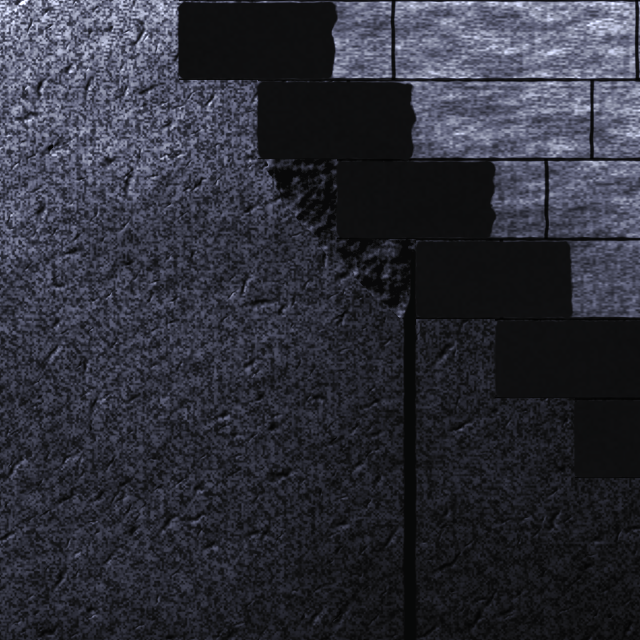
Write a WebGL 1 fragment shader that draws this texture.

```glsl
precision highp float;
// Moonlit plaster wall broken by a descending staircase of dark bricks.
// Box distances cut the bricks, value noise grains the stone, and scattered
// rotated pits with a lit and a shaded lip roughen the plaster.
uniform vec2 u_resolution;

const float ROW = 0.1245;

float hash(vec2 p) {
    return fract(sin(dot(p, vec2(127.1, 311.7))) * 43758.5453);
}

float noise(vec2 p) {
    vec2 i = floor(p), f = fract(p);
    f = f * f * (3.0 - 2.0 * f);
    return mix(mix(hash(i), hash(i + vec2(1.0, 0.0)), f.x),
               mix(hash(i + vec2(0.0, 1.0)), hash(i + vec2(1.0, 1.0)), f.x), f.y);
}

float fbm(vec2 p) {
    float sum = 0.0, amp = 0.5;
    for (int i = 0; i < 4; i++) {
        sum += amp * noise(p);
        p = mat2(1.6, 1.2, -1.2, 1.6) * p + 7.3;
        amp *= 0.5;
    }
    return sum;
}

// Slope of the noise towards the light at the upper left
float relief(vec2 p) {
    return fbm(p) - fbm(p + vec2(-0.25, 0.3));
}

float roundBox(vec2 p, vec2 halfSize, float r) {
    vec2 q = abs(p) - halfSize + r;
    return length(max(q, 0.0)) + min(max(q.x, q.y), 0.0) - r;
}

// Scattered scratches: positive on the lit lip, negative in the shadow
float pits(vec2 p, float density) {
    vec2 cell = floor(p);
    float sum = 0.0;
    for (int j = -1; j <= 1; j++) {
        for (int i = -1; i <= 1; i++) {
            vec2 id = cell + vec2(float(i), float(j));
            vec2 d = p - id - vec2(hash(id), hash(id + 41.3));
            d += 0.12 * (vec2(noise(p * 5.0), noise(p * 5.0 + 19.0)) - 0.5);
            float a = 0.2 + 1.1 * hash(id + 8.7);
            d = mat2(cos(a), -sin(a), sin(a), cos(a)) * d;
            d /= vec2(0.12 + 0.3 * hash(id + 3.1), 0.075);
            float on = step(hash(id + 23.9), density);
            sum -= on * (d.y + 0.15) * exp(-dot(d, d));
        }
    }
    return sum;
}

float plaster(vec2 p) {
    float fall = 1.0 - p.y + 0.35 * p.x;
    float light = 0.035 + 0.53 * exp(-2.25 * fall);
    light += 0.07 * exp(-6.0 * dot(p - vec2(0.0, 0.03), p - vec2(0.0, 0.03)));
    light *= 0.62 + 0.76 * fbm(p * vec2(5.0, 8.0));
    float grain = 0.6 * noise(p * 330.0) + 0.4 * noise(p * 190.0 + 31.0);
    light *= 0.42 + 1.16 * smoothstep(0.12, 0.85, grain);
    light *= 1.0 + 0.9 * relief(p * 38.0);
    float lips = pits(p * 17.0, 0.4) + 0.8 * pits(p * 34.0 + 5.0, 0.3);
    return max(light * (1.0 + 1.6 * lips) + 0.08 * max(lips, 0.0), 0.012);
}

float lightBrick(vec2 p, float row, float f) {
    float light = 0.53 - 0.105 * row + 0.5 * (p.x - 0.8) * (0.3 + 0.2 * row);
    light *= 0.45 + 1.1 * fbm(p * vec2(14.0, 48.0) + row * 9.0);
    light *= 0.62 + 0.76 * noise(p * vec2(210.0, 330.0));
    light *= 1.0 + 1.1 * relief(p * vec2(35.0, 85.0));
    // Lit upper lip, then the staggered upright joints
    float lip = smoothstep(0.01, 0.04, f) * smoothstep(0.1, 0.05, f);
    light += 0.2 * lip * noise(p * vec2(90.0, 20.0));
    float joint = fract((p.x - 0.6146 + 0.0705 * row) / 0.381 + 0.5) - 0.5;
    joint = abs(joint * 0.381 + 0.003 * (noise(p * 60.0) - 0.5));
    return light * mix(0.1, 1.0, smoothstep(0.0012, 0.0045, joint));
}

void main() {
    vec2 p = gl_FragCoord.xy / u_resolution;
    float row = floor((1.0 - p.y) / ROW);
    float f = fract((1.0 - p.y) / ROW);
    float stair = 0.279 + 0.1238 * row;
    float light = plaster(p);

    // Broken rubble under the stair, with a bright crumbling rim
    float t = clamp((0.7526 - p.y) / 0.254, 0.0, 1.0);
    float edge = p.x - 0.412 - 0.222 * pow(t, 1.5);
    edge += 0.028 * (fbm(p * 45.0) - 0.47);
    float rubble = smoothstep(0.0, 0.004, edge) * step(p.x, 0.65)
                 * step(p.y, 0.755) * step(0.492, p.y);
    float chips = 0.07 + 0.85 * relief(p * 42.0) + 0.35 * relief(p * 110.0);
    chips += 0.25 * exp(-edge * edge * 9000.0) * noise(p * 170.0);
    chips *= 0.5 + 0.9 * noise(p * 220.0);
    light = mix(light, clamp(chips, 0.025, 0.5), rubble);

    // Lit courses to the right of the stair
    float courses = smoothstep(0.118, 0.122, p.x - stair) * step(row, 3.5);
    light = mix(light, lightBrick(p, row, f), courses);

    // Bed joints
    float bed = min(f, 1.0 - f) * ROW + 0.0015 * (noise(p * 70.0) - 0.5);
    float bedMask = step(stair, p.x) * step(row, 5.5);
    light *= 1.0 - 0.88 * bedMask * smoothstep(0.0038, 0.001, bed);

    // Upright slot, narrower at its head
    float slotLeft = mix(0.631, 0.641, smoothstep(0.5, 0.54, p.y));
    float wobble = 0.002 * (noise(p * vec2(20.0, 75.0)) - 0.5);
    float slot = smoothstep(-0.002, 0.002, p.x - slotLeft + wobble)
               * smoothstep(0.652, 0.648, p.x + wobble) * smoothstep(0.615, 0.595, p.y);
    light = mix(light, 0.022, slot);

    // Dark bricks stepping down to the right
    float dark = 1.0;
    for (int i = 0; i < 6; i++) {
        float k = float(i);
        vec2 d = p - vec2(0.4 + 0.1238 * k, 0.999 - ROW * (k + 0.5));
        float ragged = 0.004 + 0.012 * smoothstep(0.09, 0.12, d.x);
        float chip = ragged * (fbm(p * 38.0) - 0.47);
        dark = min(dark, roundBox(d, vec2(0.1215, 0.0598), 0.011) + chip);
    }
    float face = 0.042 + 0.008 * noise(p * 160.0) + 0.006 * noise(p * 12.0);
    light = mix(face, light, smoothstep(-0.002, 0.0025, dark));

    vec3 tint = mix(vec3(0.96, 0.98, 1.06), vec3(0.95, 0.98, 1.23),
                    smoothstep(0.04, 0.14, light));
    tint = mix(tint, vec3(0.97, 1.0, 1.14), smoothstep(0.35, 0.6, light));
    gl_FragColor = vec4(light * tint + vec3(0.008), 1.0);
}
```
